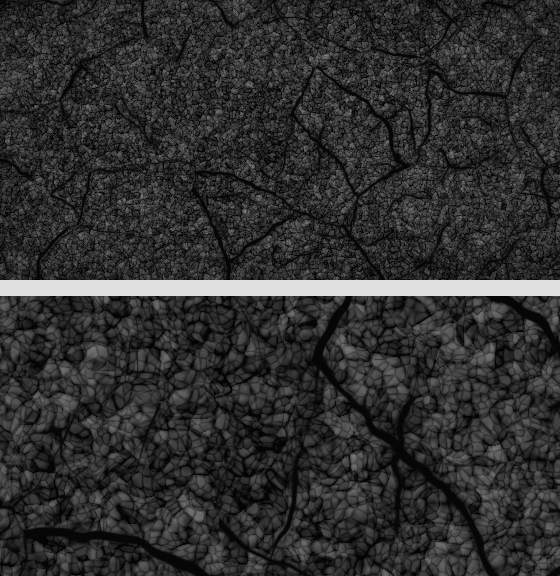
Top: the whole. Bottom: its middle third, enlarged.
Reproduce this texture procedurally as a Shadertoy shader.

```glsl
// Dark, gritty asphalt split by a branching network of jagged black cracks.

#define BASE_TONE 0.190
#define CRACK_TONE 0.025
#define CONTRAST 1.0
#define CRACK_SCALE 3.5
#define BRANCH_SCALE 7.0
#define CRACK_WIDTH 0.0075
#define BRANCH_WIDTH 0.0035
#define PEBBLE_SCALE 48.0
#define GRIT_SCALE 100.0
#define WARP 0.075

vec2 hash2(vec2 p) {
    vec3 q = fract(p.xyx * vec3(0.1031, 0.1030, 0.0973));
    q += dot(q, q.yzx + 33.33);
    return fract((q.xx + q.yz) * q.zy);
}

float noise(vec2 p) {
    vec2 i = floor(p), f = fract(p);
    f = f * f * (3.0 - 2.0 * f);
    float low = mix(hash2(i).x, hash2(i + vec2(1, 0)).x, f.x);
    float high = mix(hash2(i + vec2(0, 1)).x, hash2(i + vec2(1, 1)).x, f.x);
    return mix(low, high, f.y);
}

vec2 noise2(vec2 p) {
    return vec2(noise(p), noise(p + 71.7)) - 0.5;
}

// Bends straight cell borders into ragged, wandering lines.
vec2 warp(vec2 p) {
    return p + WARP * (noise2(p * 5.0) + 0.32 * noise2(p * 15.0 + 9.0)
                     + 0.11 * noise2(p * 45.0 + 23.0));
}

// Signed distance to cracks along cell borders; each border has its own width.
float cracks(vec2 p, float scale, float minWidth, float maxWidth) {
    p *= scale;
    vec2 base = floor(p), nearCell = base, toNear = vec2(0.0);
    float nearest = 1e3;
    for (int y = -1; y <= 1; y++)
    for (int x = -1; x <= 1; x++) {
        vec2 cell = base + vec2(x, y);
        vec2 r = cell + hash2(cell) - p;
        if (dot(r, r) < nearest) {
            nearest = dot(r, r);
            nearCell = cell;
            toNear = r;
        }
    }
    float dist = 1e3;
    for (int y = -2; y <= 2; y++)
    for (int x = -2; x <= 2; x++) {
        vec2 cell = nearCell + vec2(x, y);
        if (x == 0 && y == 0) continue;
        vec2 r = cell + hash2(cell) - p;
        float border = dot(0.5 * (r + toNear), normalize(r - toNear)) / scale;
        float width = mix(minWidth, maxWidth, hash2(cell + nearCell + 301.0).y);
        dist = min(dist, border - width);
    }
    return dist;
}

// Shade of one layer of stones: random tone, tilted faces and dark gaps.
float stones(vec2 p) {
    vec2 base = floor(p), toStone = vec2(0.0), id = vec2(0.0);
    float first = 9.0, second = 9.0;
    for (int y = -1; y <= 1; y++)
    for (int x = -1; x <= 1; x++) {
        vec2 cell = base + vec2(x, y);
        vec2 r = cell + hash2(cell) - p;
        float d = length(r);
        if (d < first) {
            second = first;
            first = d;
            toStone = r;
            id = hash2(cell + 157.0);
        } else {
            second = min(second, d);
        }
    }
    float body = smoothstep(0.0, 0.38, second - first) - 0.62;
    float tilt = dot(toStone, vec2(0.6, -0.8)) * id.y;
    float tone = id.x * id.x - 0.33;
    return 0.115 * body + 0.09 * tilt + 0.13 * tone;
}

void mainImage(out vec4 fragColor, in vec2 fragCoord) {
    vec2 p = fragCoord / iResolution.y;
    vec2 uv = fragCoord / iResolution.xy;
    float pixel = 1.0 / iResolution.y;

    // Stony surface with fine grit and broad worn patches
    vec2 q = p + 0.012 * noise2(p * 40.0);
    float relief = stones(q * PEBBLE_SCALE) + 0.85 * stones(q * GRIT_SCALE + 37.0);
    relief += 0.10 * (noise(p * 170.0) - 0.5);
    relief += 0.07 * (noise(p * 4.0 + 50.0) - 0.5) + 0.05 * (noise(p * 13.0) - 0.5);
    float tone = BASE_TONE + CONTRAST * relief;

    // Main cracks and finer branches, pinched and widened along their length
    vec2 w = warp(p + 3.0);
    float pinch = 0.004 * (noise(p * 20.0 + 11.0) - 0.5);
    float mainCrack = cracks(w, CRACK_SCALE, -0.002, CRACK_WIDTH);
    float branch = cracks(w + 17.0, BRANCH_SCALE, -0.008, BRANCH_WIDTH);
    float dist = min(mainCrack, branch) + pinch;

    // Shaded rims, dimmer borders, then the black crack floor
    tone *= mix(0.78, 1.0, smoothstep(0.0, 0.018, dist));
    vec2 side = 2.0 * uv - 1.0;
    tone *= 1.06 - 0.16 * dot(side * side, side * side);
    float soft = 0.0012 + 0.6 * pixel;
    tone = mix(CRACK_TONE, tone, smoothstep(-soft, soft, dist));
    fragColor = vec4(vec3(clamp(tone, 0.015, 1.0)), 1.0);
}
```
